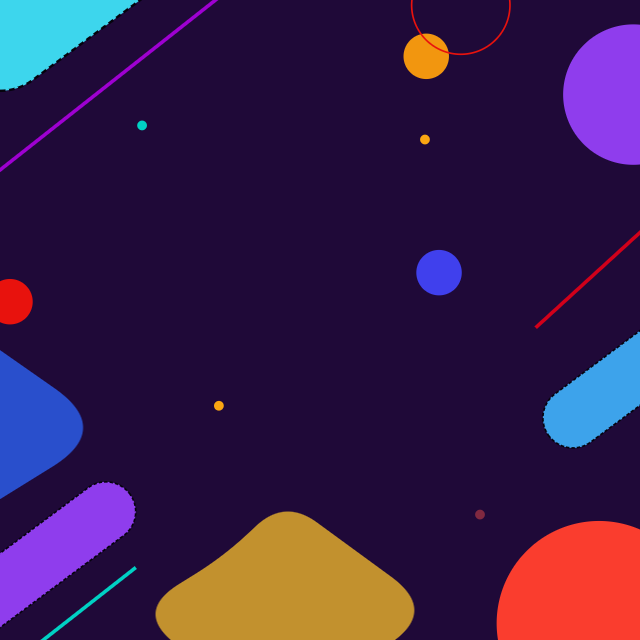
Give the GLSL for this background, as a WebGL 2 fragment shader.

```glsl
#version 300 es
precision highp float;

uniform vec2 u_resolution;
out vec4 fragColor;

// Palette
const vec3 NIGHT = vec3(0.12, 0.035, 0.22);
const vec3 INK = vec3(0.02, 0.01, 0.05);
const vec3 CYAN = vec3(0.24, 0.84, 0.93);
const vec3 SKY = vec3(0.24, 0.64, 0.92);
const vec3 VIOLET = vec3(0.56, 0.24, 0.93);
const vec3 MAGENTA = vec3(0.62, 0.0, 0.82);
const vec3 INDIGO = vec3(0.25, 0.25, 0.93);
const vec3 COBALT = vec3(0.16, 0.31, 0.80);
const vec3 GOLD = vec3(0.76, 0.57, 0.18);
const vec3 ORANGE = vec3(0.95, 0.59, 0.06);
const vec3 AMBER = vec3(0.98, 0.65, 0.07);
const vec3 CORAL = vec3(0.98, 0.24, 0.18);
const vec3 RED = vec3(0.91, 0.07, 0.05);
const vec3 CRIMSON = vec3(0.82, 0.0, 0.10);
const vec3 MAROON = vec3(0.50, 0.16, 0.25);
const vec3 TEAL = vec3(0.0, 0.82, 0.77);

// Sizes, in canvas units
const vec2 SLANT = vec2(0.802, 0.597);
const float DISC_RADIUS = 0.0355;
const float DOT_RADIUS = 0.0076;
const float STROKE = 0.0028;
const float RING_STROKE = 0.0013;
const float DASH_FILL = 0.6;

float pixel;

void paint(inout vec3 color, vec3 ink, float dist) {
    color = mix(color, ink, clamp(0.5 - dist / pixel, 0.0, 1.0));
}

float disc(vec2 p, vec2 center, float radius) {
    return length(p - center) - radius;
}

float stroke(vec2 p, vec2 a, vec2 b) {
    vec2 ab = b - a;
    vec2 ap = p - a;
    float along = dot(ap, ab) / length(ab);
    float across = abs(ap.x * ab.y - ap.y * ab.x) / length(ab);
    return max(across - STROKE, along - length(ab));
}

float edge(vec2 p, vec2 point, vec2 normal) {
    return dot(p - point, normal);
}

float smoothMax(float a, float b, float k) {
    float h = max(k - abs(a - b), 0.0) / k;
    return max(a, b) + h * h * k * 0.25;
}

float smoothMin(float a, float b, float k) {
    return -smoothMax(-a, -b, k);
}

// Half-infinite capsule with a dashed outline that follows its arc length
void dashedBar(inout vec3 color, vec3 fill, vec2 p, vec2 tip, vec2 dir,
               float radius, float period, float halfWidth) {
    vec2 q = p - tip;
    vec2 local = vec2(dot(q, dir), dot(q, vec2(-dir.y, dir.x)));
    float dist = length(vec2(min(local.x, 0.0), local.y)) - radius;
    float arc = local.x > 0.0 ? local.x : -radius * atan(-local.x, abs(local.y));
    float dash = (abs(fract(arc / period) - 0.5) - 0.5 * DASH_FILL) * period;
    paint(color, fill, dist);
    paint(color, INK, max(abs(dist) - halfWidth, dash));
}

float roundedWedge(vec2 p) {
    float upper = edge(p, vec2(0.0, 0.453), vec2(0.573, 0.819));
    float lower = edge(p, vec2(0.0, 0.220), vec2(0.527, -0.850));
    return smoothMax(upper, lower, 0.103);
}

float pebble(vec2 p) {
    float shoulder = edge(p, vec2(0.3906, 0.1693), vec2(-0.684, 0.729));
    float skirt = edge(p, vec2(0.3255, 0.1159), vec2(-0.528, 0.849));
    float right = edge(p, vec2(0.5078, 0.1745), vec2(0.590, 0.807));
    float lowRight = edge(p, vec2(0.6592, 0.0273), vec2(0.550, -0.835));
    float lowLeft = edge(p, vec2(0.2317, 0.0259), vec2(-0.6, -0.8));
    float d = smoothMax(smoothMin(shoulder, skirt, 0.0104), right, 0.061);
    return smoothMax(smoothMax(d, lowRight, 0.087), lowLeft, 0.078);
}

void main() {
    vec2 p = gl_FragCoord.xy / u_resolution.y;
    pixel = 1.0 / u_resolution.y;
    vec3 color = NIGHT;

    // Large rounded forms
    paint(color, COBALT, roundedWedge(p));
    paint(color, GOLD, pebble(p));
    paint(color, VIOLET, disc(p, vec2(0.9896, 0.8522), 0.1097));
    paint(color, CORAL, disc(p, vec2(0.936, 0.026), 0.160));

    // Slanted bars
    dashedBar(color, CYAN, p, vec2(0.0, 0.944), SLANT, 0.0859, 0.0145, 0.0019);
    dashedBar(color, SKY, p, vec2(0.8952, 0.347), SLANT, 0.0469, 0.0085, 0.0013);
    dashedBar(color, VIOLET, p, vec2(0.1654, 0.2005), -SLANT, 0.0466, 0.0085, 0.0013);

    // Straight strokes
    paint(color, MAGENTA, stroke(p, vec2(-0.1, 0.6555), vec2(0.437, 1.079)));
    paint(color, CRIMSON, stroke(p, vec2(1.1, 0.728), vec2(0.837, 0.488)));
    paint(color, TEAL, stroke(p, vec2(-0.06, -0.1), vec2(0.2122, 0.1133)));

    // Discs, ring and dots
    paint(color, ORANGE, disc(p, vec2(0.666, 0.912), DISC_RADIUS));
    paint(color, INDIGO, disc(p, vec2(0.686, 0.574), DISC_RADIUS));
    paint(color, RED, disc(p, vec2(0.0156, 0.5286), DISC_RADIUS));
    paint(color, RED, abs(disc(p, vec2(0.720, 0.992), 0.0768)) - RING_STROKE);
    paint(color, TEAL, disc(p, vec2(0.222, 0.804), DOT_RADIUS));
    paint(color, AMBER, disc(p, vec2(0.664, 0.782), DOT_RADIUS));
    paint(color, AMBER, disc(p, vec2(0.342, 0.366), DOT_RADIUS));
    paint(color, MAROON, disc(p, vec2(0.750, 0.196), DOT_RADIUS));

    fragColor = vec4(color, 1.0);
}
```
